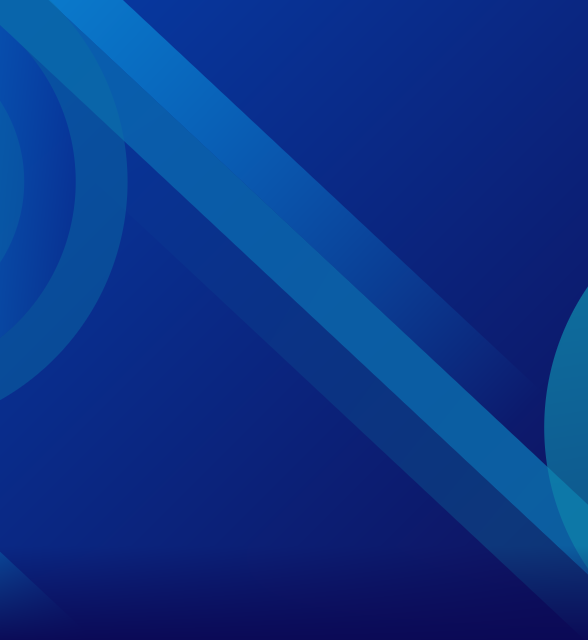
Reproduce this background procedurally as a Shadertoy shader.

```glsl
const vec3 NAVY_LIGHT = vec3(0.024, 0.235, 0.647);
const vec3 NAVY_DARK = vec3(0.055, 0.070, 0.373);
const vec3 AZURE = vec3(0.039, 0.490, 0.804);
const vec3 CYAN_BLUE = vec3(0.043, 0.510, 0.745);
const vec3 DEEP_TEAL = vec3(0.047, 0.510, 0.667);
const vec3 RING_BLUE = vec3(0.039, 0.431, 0.647);
const vec3 HALO_BLUE = vec3(0.030, 0.431, 0.745);
const vec3 SEA_GREEN = vec3(0.055, 0.537, 0.675);
const vec3 FLOOR_INDIGO = vec3(0.043, 0.035, 0.335);

// Linear ramp from 0 at a to 1 at b
float ramp(float a, float b, float x) {
    return clamp((x - a) / (b - a), 0.0, 1.0);
}

// Coverage of the region where the signed distance is negative
float fill(float dist, float pixel) {
    return clamp(0.5 - dist / pixel, 0.0, 1.0);
}

float stripe(float across, float lower, float upper, float pixel) {
    return fill(lower - across, pixel) - fill(upper - across, pixel);
}

float disc(vec2 p, vec2 center, float radius, float pixel) {
    return fill(length(p - center) - radius, pixel);
}

vec3 addStripes(vec3 color, float along, float across, float pixel) {
    float top = stripe(across, -0.1312, -0.0514, pixel);
    float middle = stripe(across, -0.0514, 0.0285, pixel);
    float bottom = stripe(across, 0.0285, 0.1065, pixel);
    color = mix(color, AZURE, top * 0.95 * (1.0 - ramp(0.048, 1.037, along)));
    color = mix(color, CYAN_BLUE, middle * mix(0.48, 0.67, ramp(0.0, 1.14, along)));
    return mix(color, DEEP_TEAL, bottom * 0.30 * ramp(0.28, 1.14, along));
}

vec3 addRings(vec3 color, vec2 p, vec2 center, float pixel) {
    float outer = disc(p, center, 0.392, pixel);
    float hole = disc(p, center, 0.311, pixel);
    float core = disc(p, center, 0.2305, pixel);
    color = mix(color, HALO_BLUE, hole * 0.36 * (1.0 - ramp(0.0, 0.12, p.x)));
    return mix(color, RING_BLUE, (outer - hole) * 0.46 + core * 0.36);
}

void mainImage(out vec4 fragColor, in vec2 fragCoord) {
    float pixel = 1.0 / iResolution.y;
    // Height units, y running down from the top edge
    vec2 p = vec2(fragCoord.x, iResolution.y - fragCoord.y) * pixel;
    vec2 direction = normalize(vec2(1.0, 0.935));
    float along = dot(p, direction);
    float across = dot(p, vec2(-direction.y, direction.x));

    // Diagonal backdrop
    vec3 color = mix(NAVY_LIGHT, NAVY_DARK, ramp(0.0, 1.823, p.x + p.y));

    color = addStripes(color, along, across, pixel);
    color = addRings(color, p, vec2(-0.1927, 0.2839), pixel);

    // Lower left corner wedge
    float wedge = fill(0.6296 - across, pixel);
    color = mix(color, CYAN_BLUE, wedge * 0.36 * (1.0 - ramp(0.0, 0.14, p.x)));

    // Right disc, thinning downward
    float rightDisc = disc(p, vec2(1.2396, 0.668), 0.3893, pixel);
    color = mix(color, SEA_GREEN, rightDisc * mix(0.74, 0.61, ramp(0.45, 0.76, p.y)));

    // Dark floor
    color = mix(color, FLOOR_INDIGO, 0.96 * ramp(0.853, 1.0, p.y));
    fragColor = vec4(color, 1.0);
}
```
